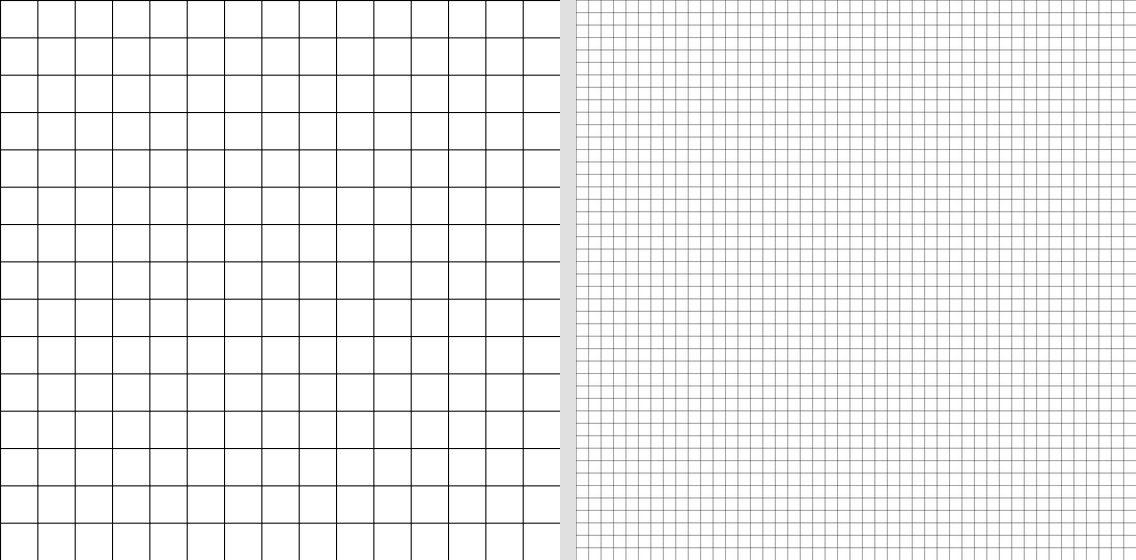
Left, the tile; right, the same tile 3 across and 3 down.
Reproduce this pattern procedurally as a WebGL 1 fragment shader.

```glsl
precision highp float;
// Thin black square grid on plain white paper, like ruled graph paper.
// Each cell is ruled along its left and top side; edges are smoothed by the
// exact share of the pixel that a line covers, so the sheet tiles seamlessly.

uniform vec2 u_resolution;

const float CELLS = 15.0;         // repeats across and down
const float LINE_WIDTH = 0.0019;  // in canvas widths
const vec3 PAPER_COLOR = vec3(1.0);
const vec3 INK_COLOR = vec3(0.0);

// Distance on each axis to the nearest line centre, in canvas units.
vec2 lineDistance(vec2 p) {
  vec2 cell = (p - 0.5 * LINE_WIDTH) * CELLS;
  return abs(fract(cell + 0.5) - 0.5) / CELLS;
}

// Share of a pixel covered by a line, for each axis.
vec2 lineCoverage(vec2 dist, vec2 pixel) {
  vec2 overlap = 0.5 * (LINE_WIDTH + pixel) - dist;
  return clamp(overlap, vec2(0.0), min(pixel, vec2(LINE_WIDTH))) / pixel;
}

void main() {
  vec2 pixel = 1.0 / u_resolution;
  vec2 p = gl_FragCoord.xy * pixel;
  p.y = 1.0 - p.y;  // rule down from the top edge

  vec2 cover = lineCoverage(lineDistance(p), pixel);
  float ink = 1.0 - (1.0 - cover.x) * (1.0 - cover.y);

  gl_FragColor = vec4(mix(PAPER_COLOR, INK_COLOR, ink), 1.0);
}
```
